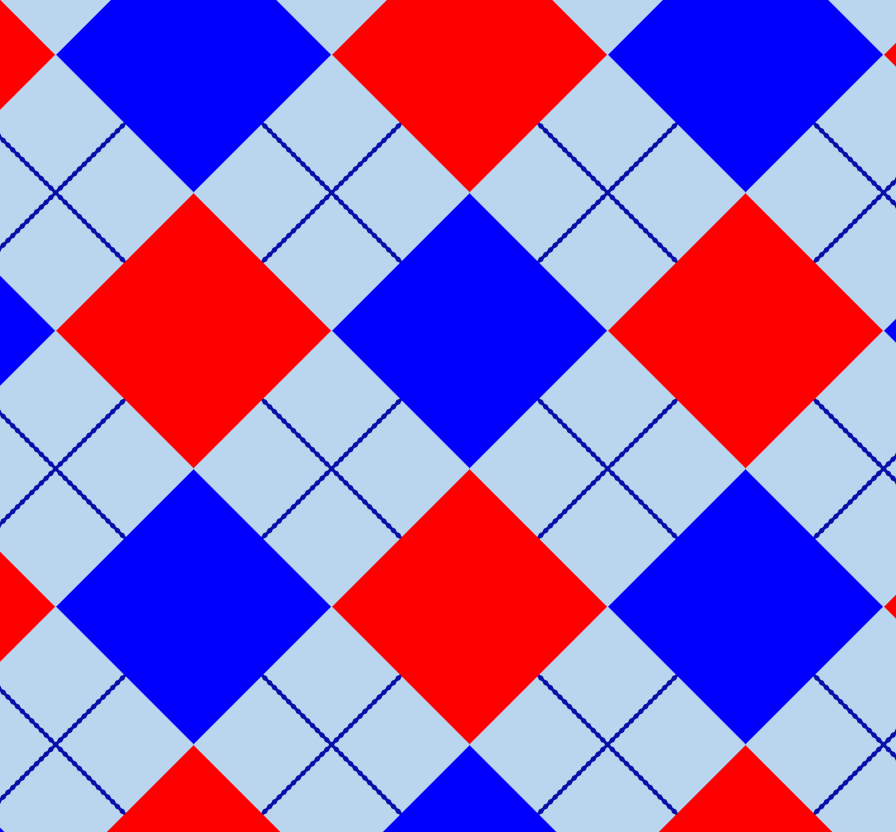
A WebGL 1 fragment shader for this pattern:

```glsl
precision highp float;

// Argyle: a checkerboard of red and blue diamonds touching at their corners,
// with beaded diagonal crosses in the pale diamonds left between them.
// Each shape is a distance in cell units, softened by about one pixel.

uniform vec2 u_resolution;

const float CELL = 0.3317;                  // repeat size, in canvas heights
const vec2 BLUE_CENTRE = vec2(0.5644, 0.6025);
const float DIAMOND_RADIUS = 0.498;
const float LINE_HALF_WIDTH = 0.0072;
const float BEAD_DEPTH = 0.0018;
const float BEADS_PER_CELL = 41.0;

const vec3 PALE = vec3(0.73, 0.835, 0.935);
const vec3 BLUE = vec3(0.0, 0.0, 0.99);
const vec3 RED = vec3(0.995, 0.0, 0.0);
const vec3 NAVY = vec3(0.03, 0.06, 0.66);

// Signed distance to a square standing on its corner
float diamondDistance(vec2 p, float radius) {
  return (abs(p.x) + abs(p.y) - radius) * 0.70711;
}

// Signed distance to a line along x whose width swells in small beads
float beadedLineDistance(vec2 p, float halfWidth) {
  float swell = BEAD_DEPTH * cos(6.28319 * BEADS_PER_CELL * p.x);
  return abs(p.y) - halfWidth - swell;
}

// Two beaded lines crossing at the origin along the diagonals
float crossDistance(vec2 p, float halfWidth) {
  vec2 diagonal = vec2(p.x + p.y, p.x - p.y) * 0.70711;
  return min(beadedLineDistance(diagonal, halfWidth),
             beadedLineDistance(diagonal.yx, halfWidth));
}

float coverage(float dist, float softness) {
  return 1.0 - smoothstep(-softness, softness, dist);
}

void main() {
  vec2 position = gl_FragCoord.xy / u_resolution.y;
  vec2 grid = (position - BLUE_CENTRE) / CELL;
  float softness = 0.75 / (u_resolution.y * CELL);

  // Pale ground with crosses centred between the diamonds
  vec2 paleLocal = fract(grid) - 0.5;
  float line = coverage(crossDistance(paleLocal, LINE_HALF_WIDTH), softness);
  vec3 colour = mix(PALE, NAVY, line);

  // Diamonds alternate in colour along rows and columns
  vec2 cellId = floor(grid + 0.5);
  float isRed = mod(cellId.x + cellId.y, 2.0);
  float diamond = coverage(diamondDistance(grid - cellId, DIAMOND_RADIUS), softness);
  colour = mix(colour, mix(BLUE, RED, isRed), diamond);

  gl_FragColor = vec4(colour, 1.0);
}
```
